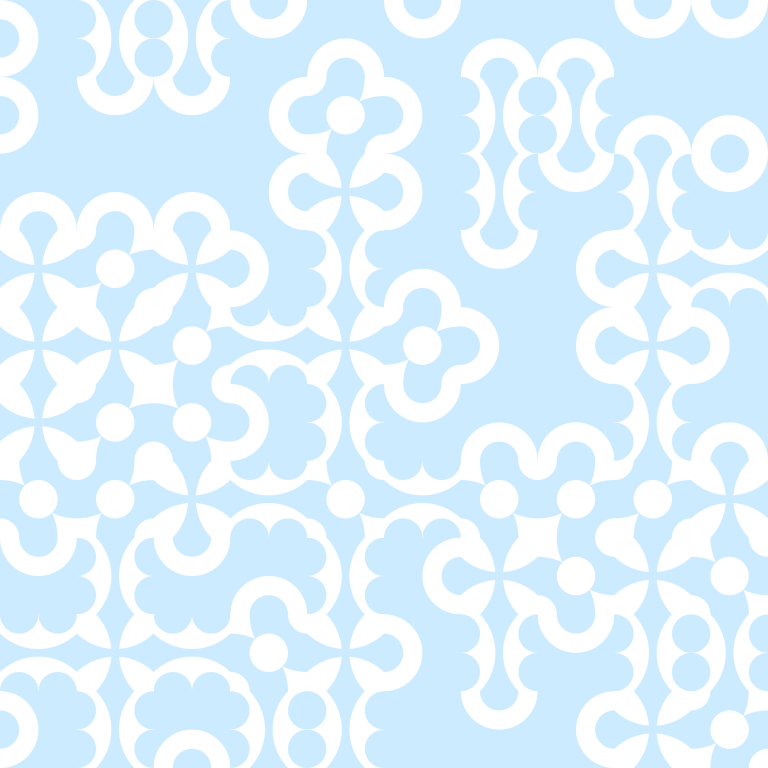
This pattern is drawn by a WebGL 2 fragment shader. Its source:

```glsl
#version 300 es
precision highp float;
// White bands and petals on pale blue: a ten by ten grid of connected tiles.
// Edges are opened at random in scan order, so that every tile is blank, a cap,
// a straight channel or a four-way joint; each kind is drawn by distances.

uniform vec2 u_resolution;
out vec4 fragColor;

float hash(vec2 p) {
    vec3 q = fract(vec3(p.xyx) * 0.1031);
    q += dot(q, q.yzx + 33.33);
    return fract((q.x + q.y) * q.z);
}

// Open edges of a tile as (left, bottom, right, top).
bvec4 openEdges(ivec2 tile) {
    int columns = 0;  // one bit per column: is the edge below it open?
    bool left = false, bottom = false, right = false, top = false;
    for (int row = 0; row <= tile.y; row++) {
        right = hash(vec2(71, row + 5)) < 0.55;
        for (int col = 0; col <= tile.x; col++) {
            left = right;
            bottom = row == 0 ? hash(vec2(col + 9, 83)) < 0.55
                              : ((columns >> col) & 1) == 1;
            float pick = hash(vec2(col + 17, row + 41));
            if (left != bottom) {         // go straight on, or end in a cap
                right = left && pick < 0.62;
                top = bottom && pick < 0.62;
            } else {                      // four-way joint, or a new start
                right = left || pick < 0.47;
                top = left || pick > 0.53;
            }
            columns = (columns & ~(1 << col)) | (int(top) << col);
        }
    }
    return bvec4(left, bottom, right, top);
}

// All distances below are positive inside the white parts.

// Two white lenses leaving a vertical channel with a narrow waist.
float channel(vec2 p) {
    return 0.725 - length(vec2(abs(p.x) - 0.775, p.y));
}

// Vertical channel with blue scallops bitten out of both closed sides.
float scallopedChannel(vec2 p) {
    return min(channel(p), length(abs(p) - vec2(0.5, 0.25)) - 0.25);
}

// Half ring around the middle of an open edge.
float cap(vec2 p, vec2 edge) {
    return 0.125 - abs(length(p - edge) - 0.375);
}

// Two crossing corner bands with a dot in the middle.
float dotJoint(vec2 p) {
    float bandA = abs(length(p - 0.5) - 0.5) - 0.25;
    float bandB = abs(length(p + 0.5) - 0.5) - 0.25;
    return max(min(bandA, bandB), 0.25 - length(p));
}

float tileShape(vec2 p, ivec2 tile) {
    bvec4 open = openEdges(tile);
    if (all(open)) {
        vec2 seed = vec2(tile) + 57.0;
        if (hash(seed) > 0.37) return min(channel(p), channel(p.yx));
        if (hash(seed + 40.0) < 0.5) p.x = -p.x;
        return dotJoint(p);
    }
    if (open.y && open.w) return scallopedChannel(p);
    if (open.x && open.z) return scallopedChannel(p.yx);
    if (any(open)) {
        vec2 edge = vec2(float(open.z) - float(open.x),
                         float(open.w) - float(open.y));
        return cap(p, 0.5 * edge);
    }
    return -1.0;
}

void main() {
    float tilesPerPixel = 10.0 / max(u_resolution.x, u_resolution.y);
    vec2 grid = gl_FragCoord.xy * tilesPerPixel;
    float shape = tileShape(fract(grid) - 0.5, ivec2(floor(grid)));

    vec3 paleBlue = vec3(0.80, 0.922, 1.0);
    float soft = 0.7 * tilesPerPixel;
    fragColor = vec4(mix(paleBlue, vec3(1.0), smoothstep(-soft, soft, shape)), 1.0);
}
```
